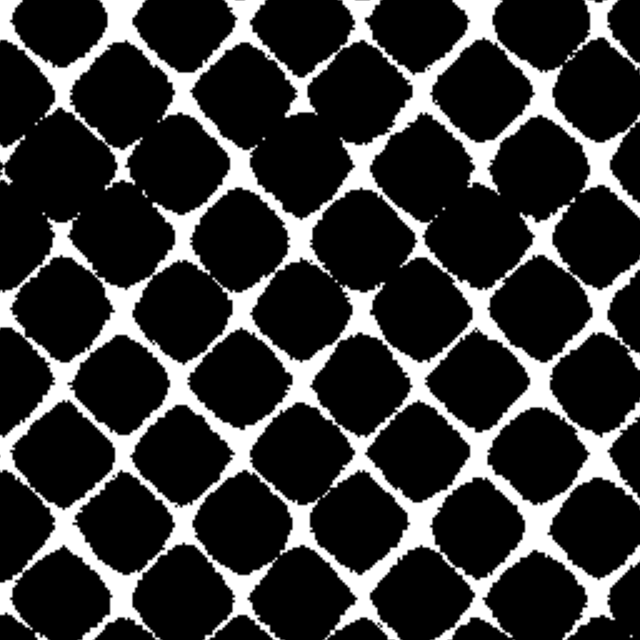
Give the GLSL for this pattern, as a Shadertoy shader.

```glsl
// A worn black and white net: rounded black diamonds on a staggered lattice,
// leaving ragged white strands between them. Noise thins, swells and breaks
// the strands, and a coarse grid of samples gives the edges a stepped grain.

float hash(vec2 p) {
    return fract(sin(dot(p, vec2(127.1, 311.7))) * 43758.5453);
}

float noise(vec2 p) {
    vec2 i = floor(p), f = fract(p);
    f = f * f * (3.0 - 2.0 * f);
    return mix(mix(hash(i), hash(i + vec2(1, 0)), f.x),
               mix(hash(i + vec2(0, 1)), hash(i + vec2(1, 1)), f.x), f.y);
}

// Distance past the nearest diamond's rim, in diamond radii
float strandField(vec2 p) {
    vec2 period = vec2(0.1862, 0.2257);
    vec2 origin = vec2(0.471, 0.516);
    vec2 q = (p - origin) / period;
    vec2 cell = round(vec2(q.x + q.y, q.x - q.y));
    float nearest = 1e3;
    for (int j = -1; j <= 1; j++)
    for (int i = -1; i <= 1; i++) {
        vec2 id = cell + vec2(i, j);
        vec2 center = origin + 0.5 * period * vec2(id.x + id.y, id.x - id.y);
        center += 0.009 * (vec2(hash(id + 3.7), hash(id + 19.3)) - 0.5);
        vec2 d = abs(p - center) / vec2(0.0800, 0.0820);
        d = pow(d + 1e-5, vec2(1.35));
        nearest = min(nearest, pow(d.x + d.y, 1.0 / 1.35));
    }
    return nearest - 1.0;
}

// One binary sample of the net on the coarse grid
float net(vec2 g) {
    vec2 p = (g + 0.5) / 256.0;
    float field = strandField(p);
    field += 0.09 * (noise(p * 6.0 + 4.2) - 0.5);    // broad change of width
    field += 0.13 * (noise(p * 30.0 + 11.0) - 0.5);  // swellings and breaks
    field += 0.06 * (hash(g) - 0.5);                 // ragged rim
    vec2 w = p - vec2(0.10, 0.70);
    field -= 0.14 * exp(-120.0 * dot(w, w));         // worn-away patch
    return step(0.0, field);
}

void mainImage(out vec4 fragColor, in vec2 fragCoord) {
    vec2 g = fragCoord / iResolution.y * 256.0 - 0.5;
    vec2 i = floor(g), f = fract(g);

    // Blend neighbouring samples for soft grey steps at the rims
    f = mix(f, smoothstep(0.0, 1.0, f), 0.5);
    float white = mix(mix(net(i), net(i + vec2(1, 0)), f.x),
                      mix(net(i + vec2(0, 1)), net(i + vec2(1, 1)), f.x), f.y);
    fragColor = vec4(vec3(white), 1.0);
}
```
